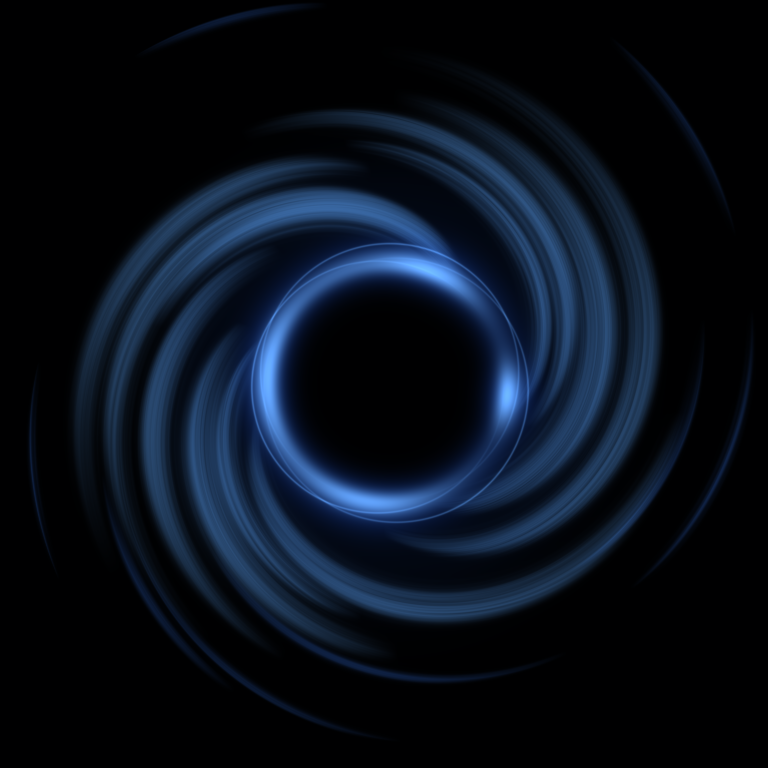
Write a Shadertoy shader that draws this background.

```glsl
// A dark disc ringed by blue light, inside a slowly unwinding spiral of mist.
// Each arm is a curved polar band with a crisp outer edge and a soft inner one;
// noise sampled in a twisted frame combs the arms into fine streaks.

const float PI = 3.14159265;
const float TWIST = 0.075;        // radius gained per radian along an arm
const float RING_RADIUS = 0.156;
const vec2 CENTRE = vec2(0.005, 0.001);

const vec3 SPACE = vec3(0.0, 0.001, 0.004);
const vec3 MIST = vec3(0.29, 0.51, 0.77);
const vec3 DEEP_BLUE = vec3(0.05, 0.15, 0.40);
const vec3 HOT_BLUE = vec3(0.34, 0.50, 0.60);

// Arms: middle angle, middle radius, half span, half width
const vec4 ARMS[11] = vec4[11](
    vec4(0.0, 0.334, 1.6, 0.022), vec4(0.15, 0.285, 1.4, 0.028),
    vec4(0.9, 0.297, 1.2, 0.018), vec4(0.75, 0.250, 1.0, 0.014),
    vec4(-1.5, 0.297, 1.4, 0.020), vec4(2.7, 0.368, 1.05, 0.024),
    vec4(2.6, 0.317, 1.5, 0.018), vec4(1.9, 0.245, 1.0, 0.022),
    vec4(3.3, 0.314, 1.05, 0.018), vec4(3.75, 0.290, 1.0, 0.027),
    vec4(3.7, 0.246, 0.9, 0.017));

// Thin outer wisps, in the same layout
const vec4 WISPS[8] = vec4[8](
    vec4(4.6, 0.375, 0.7, 0.008), vec4(4.2, 0.428, 0.55, 0.006),
    vec4(3.85, 0.420, 0.4, 0.008), vec4(-0.25, 0.453, 0.45, 0.009),
    vec4(0.7, 0.515, 0.3, 0.006), vec4(3.38, 0.479, 0.3, 0.006),
    vec4(1.98, 0.520, 0.25, 0.005), vec4(-0.3, 0.383, 0.5, 0.008));

float hash(vec2 p) {
    p = fract(p * vec2(0.1031, 0.1137));
    p += dot(p, p.yx + 33.33);
    return fract((p.x + p.y) * p.x * 7.31);
}

float noise(vec2 p) {
    vec2 i = floor(p), f = fract(p);
    f = f * f * (3.0 - 2.0 * f);
    return mix(mix(hash(i), hash(i + vec2(1, 0)), f.x),
               mix(hash(i + vec2(0, 1)), hash(i + vec2(1, 1)), f.x), f.y);
}

float bell(float x, float width) {
    return exp(-x * x / (width * width));
}

float angleBetween(float a, float b) {
    return mod(a - b + PI, 2.0 * PI) - PI;
}

// Band that winds outward with angle and fades toward both tips
float spiralArm(float r, float theta, vec4 arm) {
    float d = angleBetween(theta, arm.x);
    float x = r - arm.y - TWIST * d + 0.008 * d * d;
    float along = max(0.0, 1.0 - d * d / (arm.z * arm.z));
    float width = arm.w * (0.45 + 0.55 * along);
    return along * bell(x, width * (x > 0.0 ? 0.5 : 1.1));
}

// Uneven light around the ring: left, upper right, right and lower arcs
float ringHeat(float theta) {
    return 0.12 + 0.95 * bell(angleBetween(theta, 3.08), 0.65)
        + 0.95 * bell(angleBetween(theta, 1.2), 0.42)
        + 0.35 * bell(angleBetween(theta, 1.9), 0.5)
        + 1.0 * bell(angleBetween(theta, -0.1), 0.24)
        + 0.85 * bell(angleBetween(theta, -1.75), 0.6);
}

// Faint filaments on slightly offset circles
float filaments(vec2 p) {
    float light = 0.0;
    for (int i = 0; i < 3; i++) {
        float turn = 2.1 * float(i) - 0.7;
        vec2 q = p - 0.014 * vec2(cos(turn), sin(turn));
        float edge = abs(length(q) - 0.172 + 0.004 * float(i));
        float arc = 0.5 + 0.5 * cos(atan(q.y, q.x) - turn);
        light += arc * bell(edge, 0.0014);
    }
    return light;
}

void mainImage(out vec4 fragColor, in vec2 fragCoord) {
    vec2 p = (fragCoord - 0.5 * iResolution.xy) / min(iResolution.x, iResolution.y) - CENTRE;
    float r = length(p);
    float theta = atan(p.y, p.x);

    // Streaks that follow the winding of the arms
    float phase = theta - r / TWIST;
    vec2 comb = vec2(cos(phase), sin(phase));
    float coarse = noise(comb * 5.0 + r * 7.0 + 40.0);
    float fine = noise(comb * 19.0 + r * 16.0 + 90.0);
    float hair = noise(comb * 46.0 + r * 25.0 + 150.0);
    float streak = 0.35 + 0.45 * coarse + 0.45 * fine + 0.25 * hair;
    float wavyRadius = r + 0.008 * (coarse - 0.5) + 0.004 * (fine - 0.5);

    // Spiral mist
    float mist = 0.0;
    for (int i = 0; i < 11; i++) mist += spiralArm(wavyRadius, theta, ARMS[i]);
    mist *= 0.85 * smoothstep(0.49, 0.29, r) * smoothstep(0.15, 0.20, r);
    float wisp = 0.0;
    for (int i = 0; i < 8; i++) wisp += spiralArm(wavyRadius, theta, WISPS[i]);
    vec3 colour = SPACE + MIST * (1.0 - exp(-mist * streak));
    colour += MIST * vec3(0.6, 0.75, 1.0) * 0.28 * wisp * streak;
    colour += vec3(0.008, 0.025, 0.06) * bell(r - 0.23, 0.07) * smoothstep(0.13, 0.2, r);

    // Glowing ring around the dark disc
    float offset = r - RING_RADIUS;
    float heat = ringHeat(theta);
    colour += DEEP_BLUE * (0.5 + 0.5 * heat) * bell(offset, offset < 0.0 ? 0.028 : 0.036);
    colour += HOT_BLUE * heat * bell(offset, offset < 0.0 ? 0.013 : 0.016);
    colour += vec3(0.13, 0.21, 0.29) * filaments(p);

    fragColor = vec4(clamp(colour, 0.0, 1.0), 1.0);
}
```
